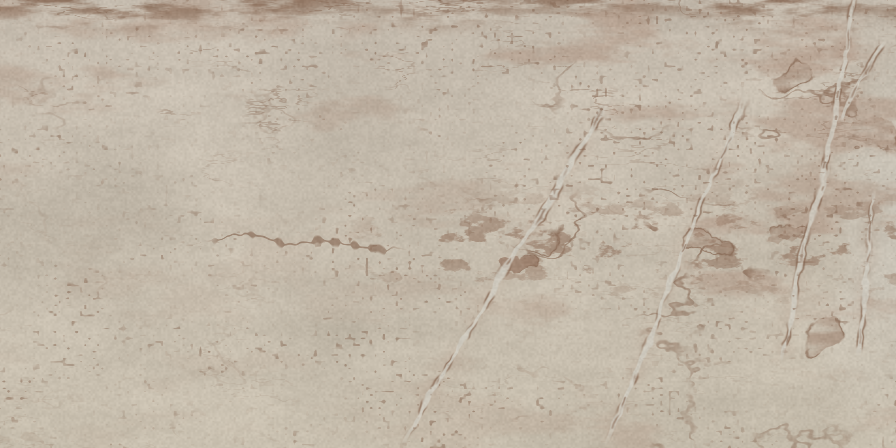
This texture is drawn by a WebGL 2 fragment shader. Its source:

```glsl
#version 300 es
precision highp float;

uniform vec2 u_resolution;
out vec4 fragColor;

const vec3 RUST = vec3(0.53, 0.41, 0.33);
const vec3 PINK = vec3(0.69, 0.59, 0.52);
const vec3 CALCITE = vec3(0.815, 0.80, 0.76);

// Each vein runs from xy to zw.
const vec4 VEINS[6] = vec4[6](
    vec4(0.89, 0.00, 1.36, 0.80), vec4(1.35, 0.00, 1.66, 0.80),
    vec4(1.73, 0.19, 1.85, 0.64), vec4(1.83, 0.58, 1.91, 1.02),
    vec4(1.91, 0.20, 1.96, 0.58), vec4(1.87, 0.73, 1.98, 0.91));

// Mineral pockets: centre in xy, radii in zw.
const vec4 POCKETS[7] = vec4[7](
    vec4(1.155, 0.405, 0.034, 0.020), vec4(1.215, 0.460, 0.045, 0.032),
    vec4(1.580, 0.465, 0.050, 0.026), vec4(1.770, 0.475, 0.038, 0.022),
    vec4(1.950, 0.700, 0.048, 0.024), vec4(1.840, 0.250, 0.045, 0.035),
    vec4(1.780, 0.830, 0.040, 0.036));

float hash(vec2 p) {
    vec3 q = fract(p.xyx * 0.1031);
    q += dot(q, q.yzx + 33.33);
    return fract((q.x + q.y) * q.z);
}

float noise(vec2 p) {
    vec2 cell = floor(p), f = fract(p);
    f = f * f * (3.0 - 2.0 * f);
    return mix(mix(hash(cell), hash(cell + vec2(1, 0)), f.x),
               mix(hash(cell + vec2(0, 1)), hash(cell + vec2(1, 1)), f.x), f.y);
}

float fbm(vec2 p) {
    float sum = 0.0, amp = 0.5;
    for (int i = 0; i < 5; i++) {
        sum += amp * noise(p);
        p = mat2(1.6, 1.2, -1.2, 1.6) * p + 17.3;
        amp *= 0.5;
    }
    return sum;
}

// Horizontal layers: octaves keep their direction.
float strata(vec2 p) {
    float sum = 0.0, amp = 0.5;
    for (int i = 0; i < 5; i++) {
        sum += amp * noise(p);
        p = p * 2.03 + 9.7;
        amp *= 0.55;
    }
    return sum;
}

float bell(float x, float width) {
    return exp(-x * x / (width * width));
}

vec3 paintVein(vec3 col, vec2 p, vec4 ends, float wobble) {
    vec2 dir = ends.zw - ends.xy, rel = p - ends.xy;
    float len = length(dir);
    dir /= len;
    float along = dot(rel, dir) / len;
    float side = dir.x * rel.y - dir.y * rel.x + wobble;
    float fade = smoothstep(0.0, 0.08, along) * smoothstep(1.0, 0.9, along);
    float width = 0.0025 + 0.006 * noise(p * 17.0 + ends.xy * 9.0);
    float body = 1.0 - smoothstep(width * 0.5, width + 0.002, abs(side));
    float rim = bell(abs(side) - width - 0.001, 0.0024) * smoothstep(0.4, 0.75, noise(p * 33.0 + 5.0));
    float core = bell(side, 0.003) * smoothstep(0.68, 0.85, noise(p * 38.0 + 41.0));
    col = mix(col, PINK, 0.25 * fade * bell(side, 0.025) * noise(p * 24.0));
    col = mix(col, CALCITE, 0.8 * fade * body);
    return mix(col, RUST, fade * min(0.7 * rim + 0.6 * core, 0.85));
}

void main() {
    vec2 p = gl_FragCoord.xy / u_resolution.y;
    float clouds = fbm(p * 4.0 + 3.0);
    float layers = strata(p * vec2(4.0, 19.0));
    float rough = noise(p * 65.0 + 8.0) - 0.5;
    float right = smoothstep(0.75, 1.6, p.x);
    float upper = smoothstep(0.45, 0.95, p.y);
    float belt = bell(p.y - 0.45, 0.10) * smoothstep(0.7, 1.0, p.x);

    // Cream ground, yellower towards the bottom
    vec3 col = mix(vec3(0.772, 0.737, 0.672), vec3(0.768, 0.731, 0.678), p.y);
    col += (clouds - 0.48) * 0.10 + (layers - 0.5) * 0.05;
    float pale = smoothstep(1.82, 1.95, p.x + (clouds - 0.5) * 0.3) * bell(p.y - 0.5, 0.3);
    col = mix(col, CALCITE, 0.55 * pale);

    // Pink layered stains
    float stain = smoothstep(0.53, 0.78, strata(p * vec2(5.0, 16.0) + 31.0));
    col = mix(col, PINK, stain * (0.15 + 0.4 * upper + 0.3 * right + 0.3 * belt) * 0.8);

    // Rusty top edge
    float edge = smoothstep(0.92, 1.01, p.y + (clouds - 0.5) * 0.12);
    col = mix(col, RUST, edge * smoothstep(0.42, 0.72, strata(p * vec2(8.0, 40.0) + 4.0)) * 0.85);

    // Broken hairline cracks
    float contour = abs(fbm(p * vec2(5.0, 8.0) + 52.0) - 0.49);
    float broken = smoothstep(0.46, 0.66, fbm(p * 8.0 + 71.0));
    float crack = (1.0 - smoothstep(0.003, 0.018, contour)) * broken;
    col = mix(col, RUST, crack * (0.12 + 0.35 * right + 0.3 * belt + 0.15 * upper));
    float thread = 1.0 - smoothstep(0.004, 0.02, abs(strata(p * vec2(5.0, 23.0) + 14.0) - 0.52));
    col = mix(col, RUST, thread * broken * (0.1 + 0.35 * upper));

    // Beaded crack across the middle
    float course = p.y - 0.45 - (fbm(vec2(p.x * 7.0, 2.0)) - 0.5) * 0.09 + rough * 0.006;
    float span = smoothstep(0.45, 0.50, p.x) * smoothstep(0.92, 0.84, p.x);
    float bead = 0.001 + 0.009 * smoothstep(0.5, 0.9, noise(vec2(p.x * 48.0, 6.0)));
    col = mix(col, RUST, 0.65 * span * (1.0 - smoothstep(bead * 0.5, bead + 0.002, abs(course))));

    // Flakes along the middle belt
    float flakes = smoothstep(0.60, 0.70, strata(p * vec2(16.0, 34.0) + 23.0));
    col = mix(col, RUST + 0.04, flakes * belt * 0.6);

    // Pockets with dark rims; the first is filled solid
    vec2 warp = vec2(fbm(p * 15.0), fbm(p * 15.0 + 40.0)) - 0.48;
    for (int i = 0; i < 7; i++) {
        vec4 pocket = POCKETS[i];
        float d = length((p + warp * 0.09 - pocket.xy) / pocket.zw) - 1.0;
        float fill = 1.0 - smoothstep(-0.08, 0.08, d);
        float solid = i == 0 ? 0.85 : 0.6 * smoothstep(0.4, 0.7, layers);
        col = mix(col, mix(PINK, RUST, 0.55), fill * solid);
        col = mix(col, RUST, bell(d, 0.09) * 0.7 * smoothstep(0.3, 0.6, noise(p * 26.0 + 3.0)));
    }

    // Pale diagonal veins
    float wobble = (clouds - 0.48) * 0.05 + rough * 0.006;
    for (int i = 0; i < 6; i++) col = paintVein(col, p, VEINS[i], wobble);

    // Clustered pits and fine grain
    float cluster = smoothstep(0.38, 0.68, fbm(p * vec2(6.0, 9.0) + 90.0));
    float pits = smoothstep(0.76, 0.95, noise(p * vec2(105.0, 135.0)));
    col = mix(col, RUST, pits * (0.08 + 0.45 * cluster));
    col += (noise(p * 210.0 + 11.0) - 0.5) * 0.045 + rough * 0.015;

    fragColor = vec4(clamp(col, 0.0, 1.0), 1.0);
}
```
